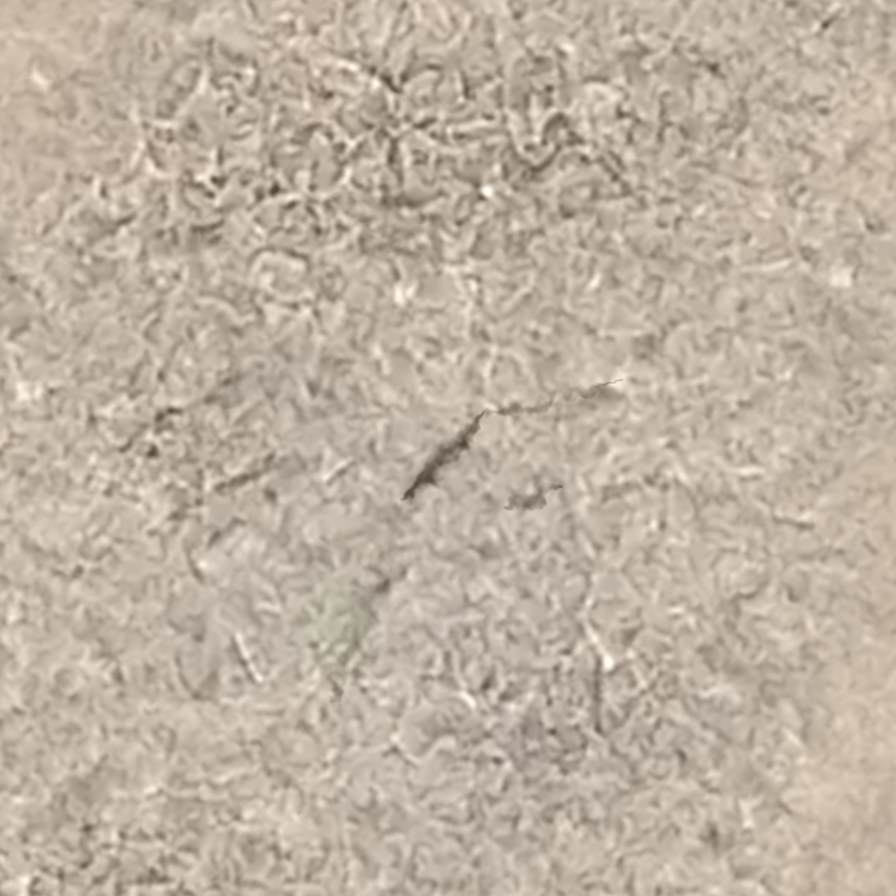
A WebGL 2 fragment shader for this texture:

```glsl
#version 300 es
precision highp float;
uniform vec2 u_resolution;
out vec4 fragColor;

const vec3 SOIL = vec3(0.758, 0.706, 0.649);
const vec3 WARM_SHIFT = vec3(0.016, 0.004, -0.022);
const vec3 MOSS_SHIFT = vec3(-0.030, 0.002, -0.022);
const int FIBRE_LAYERS = 6;
const float FIBRE_CONTRAST = 0.085;
const float CLUMP_CONTRAST = 0.065;
const float BROAD_CONTRAST = 0.024;
const float STRAW_BRIGHTNESS = 0.15;
const float CHIP_BRIGHTNESS = 0.16;
const float CRACK_DEPTH = 0.36;
// Litter patches: centre, then radius along x and y
const vec4 PATCHES[5] = vec4[5](
    vec4(0.58, 0.84, 0.28, 0.13), vec4(0.22, 0.51, 0.11, 0.08), vec4(0.62, 0.20, 0.13, 0.12),
    vec4(0.10, 0.02, 0.22, 0.07), vec4(0.30, 0.80, 0.22, 0.14));
// Cracks: start and end, then width and strength
const vec4 CRACKS[4] = vec4[4](
    vec4(0.450, 0.440, 0.540, 0.535), vec4(0.560, 0.430, 0.620, 0.455),
    vec4(0.530, 0.530, 0.700, 0.580), vec4(0.370, 0.220, 0.460, 0.450));
const vec2 CRACK_FORM[4] = vec2[4](
    vec2(0.015, 1.0), vec2(0.010, 0.75), vec2(0.008, 0.5), vec2(0.017, 0.4));

vec3 hash3(vec2 cell) {
    vec3 h = fract(cell.xyx * vec3(0.1031, 0.1030, 0.0973));
    h += dot(h, h.yzx + 33.33);
    return fract((h.xxy + h.yzz) * h.zyx);
}

mat2 turn(float a) {
    return mat2(cos(a), sin(a), -sin(a), cos(a));
}

float layeredSines(vec2 p) {
    float sum = 0.0, weight = 1.0;
    for (int i = 0; i < 4; i++) {
        sum += weight * sin(p.x + 1.3 * sin(p.y)) * cos(p.y + 0.7 * sin(p.x));
        p = turn(1.1) * p * 1.8 + 2.3;
        weight *= 0.7;
    }
    return sum;
}

float softLine(vec2 q, float halfLength, float width) {
    float d = length(vec2(max(abs(q.x) - halfLength, 0.0), q.y)) / width;
    return exp(-d * d);
}

// Bent fibres, one per kept cell, each with a shadow along one side
float fibres(vec2 p, float width, float reach, float bend, float keep) {
    float sum = 0.0;
    for (int k = 0; k < 9; k++) {
        vec2 id = floor(p) + vec2(k % 3 - 1, k / 3 - 1);
        vec3 place = hash3(id), form = hash3(id + 71.0);
        if (form.x > keep) continue;
        vec2 q = turn(place.z * 6.2832) * (p - id - place.xy);
        q.y -= (form.y - 0.5) * bend * q.x * q.x;
        float halfLength = reach * mix(0.4, 1.0, form.z);
        float shade = softLine(q + vec2(0.0, 1.8 * width), halfLength, width);
        sum += mix(0.3, 1.2, fract(form.z * 7.3)) * (softLine(q, halfLength, width) - shade);
    }
    return sum;
}

float chips(vec2 p) {
    vec3 place = hash3(floor(p) + 13.0), form = hash3(floor(p) + 47.0);
    vec2 q = turn(place.z * 3.14) * (fract(p) - mix(vec2(0.25), vec2(0.75), place.xy));
    vec2 edge = abs(q) - mix(vec2(0.04), vec2(0.13, 0.09), form.yz);
    return step(form.x, 0.14) * smoothstep(0.04, -0.04, max(edge.x, edge.y));
}

float crack(vec2 p, vec4 ends, float width) {
    vec2 ab = ends.zw - ends.xy, ap = p - ends.xy;
    float along = clamp(dot(ap, ab) / dot(ab, ab), 0.0, 1.0);
    float taper = mix(0.3, 1.0, sin(along * 3.1416));
    return smoothstep(1.3, 0.1, length(ap - ab * along) / (width * taper));
}

void main() {
    vec2 uv = gl_FragCoord.xy / u_resolution;
    float broad = layeredSines(uv * 9.0 + 1.7);
    float lumps = layeredSines(uv * 34.0 + 6.0);
    vec2 ragged = vec2(layeredSines(uv * 60.0), layeredSines(uv.yx * 55.0 + 4.0));

    // Where litter lies, and where the ground is worn smooth
    float litter = 0.45 + 0.14 * broad;
    for (int i = 0; i < 5; i++) {
        vec2 r = (uv - PATCHES[i].xy) / PATCHES[i].zw;
        litter += 0.8 * exp(-dot(r, r));
    }
    float worn = smoothstep(0.80, 1.0, uv.x + 0.05 * broad - 0.12 * uv.y);
    worn = max(worn, smoothstep(0.28, 0.0, length(uv - vec2(0.0, 0.95))));
    litter = clamp(litter, 0.3, 1.5) * (1.0 - 0.6 * worn);

    // Ground tone: broad drift, clumps and dark hollows
    float tone = BROAD_CONTRAST * broad - 0.05 * (litter - 0.65) + 0.015 * lumps * (1.0 - 0.6 * worn);
    float rough = mix(0.7, 1.0, litter) * (1.0 - 0.4 * worn);
    tone += CLUMP_CONTRAST * rough * fibres(uv * 12.0 + 7.0, 0.18, 0.3, 1.0, 1.0);
    tone += CLUMP_CONTRAST * rough * fibres(turn(0.6) * uv * 23.0 + 31.0, 0.19, 0.3, 1.0, 1.0);
    tone -= 0.10 * litter * smoothstep(0.7, 1.7, lumps + 0.3 * ragged.x);

    // Fibres from long straws down to crumbs
    float count = 13.0;
    for (int i = 0; i < FIBRE_LAYERS; i++) {
        float fineness = float(i) / float(FIBRE_LAYERS - 1);
        vec2 p = turn(1.1 * float(i)) * uv * count + 19.0 * float(i) + 40.0;
        float strength = mix(litter * 1.15, 0.75 - 0.35 * worn, 0.7 * fineness);
        float width = mix(0.0050, 0.0040, fineness) * count;
        tone += FIBRE_CONTRAST * strength * fibres(p, width, mix(0.45, 0.3, fineness), 1.6, 1.0);
        count *= 1.32;
    }
    tone *= tone < 0.0 ? 1.1 : 0.9;
    tone += STRAW_BRIGHTNESS * fibres(uv * 8.0 + 5.0, 0.034, 0.22, 1.0, 0.16);
    tone += CHIP_BRIGHTNESS * chips(uv * 8.0 + 3.0);

    // Dark cracks, torn along their edges
    float gap = 0.0;
    for (int i = 0; i < 4; i++)
        gap = max(gap, CRACK_FORM[i].y * crack(uv + 0.0055 * ragged, CRACKS[i], CRACK_FORM[i].x));
    tone -= CRACK_DEPTH * gap * clamp(0.85 + 0.25 * ragged.y, 0.3, 1.0);

    // Tint: tan on worn ground, grey in the middle, a trace of moss
    vec2 middle = uv - vec2(0.48, 0.28), moss = (uv - vec2(0.375, 0.30)) / vec2(0.04, 0.06);
    vec3 tint = WARM_SHIFT * (0.6 * worn - 0.7 * exp(-8.0 * dot(middle, middle)) + 0.15 * broad + 0.2);
    tint += MOSS_SHIFT * exp(-dot(moss, moss));
    fragColor = vec4(clamp(SOIL + tint + max(tone, -0.42), 0.0, 1.0), 1.0);
}
```
